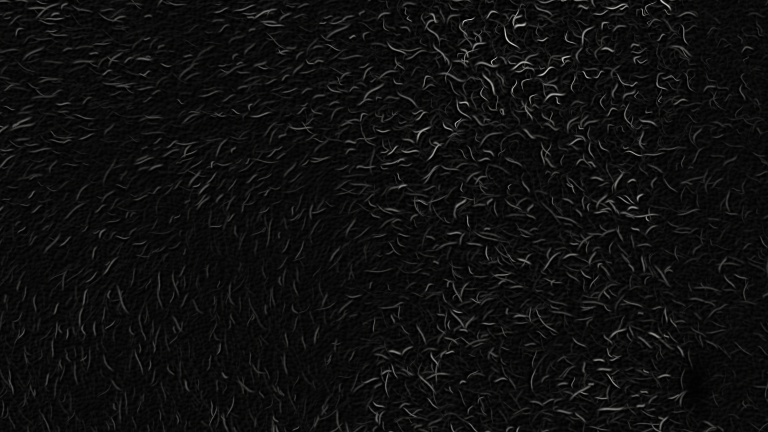
This texture is drawn by a WebGL 1 fragment shader. Its source:

```glsl
precision highp float;
uniform vec2 u_resolution;

vec2 hash2(vec2 p) {
  vec3 q = fract(p.xyx * vec3(0.1031, 0.1030, 0.0973));
  q += dot(q, q.yzx + 33.33);
  return fract((q.xx + q.yz) * q.zy);
}

// Distance to the nearest scattered point
float cellular(vec2 p) {
  vec2 cell = floor(p);
  float nearest = 2.0;
  for (int y = -1; y <= 1; y++) {
    for (int x = -1; x <= 1; x++) {
      vec2 id = cell + vec2(float(x), float(y));
      nearest = min(nearest, length(id + hash2(id + 200.0) - p));
    }
  }
  return nearest;
}

// Share of the tangled, right-hand region
float tangle(vec2 uv) {
  float wobble = 0.04 * sin(uv.y * 11.0) + 0.02 * sin(uv.y * 27.0 + 1.0);
  return smoothstep(0.38, 0.58, uv.x + wobble);
}

// Fibre brightness across the canvas
float glow(vec2 uv) {
  float left = mix(0.56, 0.72, smoothstep(0.45, 1.0, uv.y));
  left -= 0.2 * exp(-dot(uv - vec2(0.4, 0.3), uv - vec2(0.4, 0.3)) * 30.0);
  float right = 0.95 + 0.4 * smoothstep(0.55, 0.9, uv.y);
  float edge = 0.875 + 0.02 * sin(uv.y * 9.0);
  float level = mix(left, right, tangle(uv));
  level = mix(level, 0.5, smoothstep(edge - 0.015, edge + 0.015, uv.x));
  return level * (0.9 + 0.2 * sin(uv.x * 23.0 + 2.0 * sin(uv.y * 13.0)));
}

// Fibre angle: upright at lower left, flat above, mixed at right
float heading(vec2 uv, float spread) {
  float left = mix(1.75, 0.1, smoothstep(0.05, 0.85, uv.y + 0.1 * sin(uv.x * 14.0)));
  float right = -0.35 + 0.4 * sin(uv.x * 17.0 + uv.y * 8.0);
  float mixed = tangle(uv);
  return mix(left, right, mixed) + spread * mix(0.75, 1.5, mixed);
}

// One layer of bent, tapered fibres; x is light, y is shade
vec2 fibres(vec2 p, float size, float seed, float aspect) {
  vec2 shift = vec2(seed * 0.37, seed * 0.23);
  vec2 cell = floor((p + shift) / size);
  float pixel = 1.0 / u_resolution.y;
  vec2 result = vec2(0.0);
  for (int y = -1; y <= 1; y++) {
    for (int x = -1; x <= 1; x++) {
      vec2 id = cell + vec2(float(x), float(y));
      vec2 key = id + seed * 31.0 + 50.0;
      vec2 root = (id + hash2(key)) * size - shift;
      vec2 form = hash2(key + 91.7);
      vec2 look = hash2(key + 173.3);
      vec2 uv = root / vec2(aspect, 1.0);
      float spread = (form.x + look.y - 1.0) * 1.3;
      float angle = heading(uv, spread);
      vec2 axis = vec2(cos(angle), sin(angle));
      vec2 d = p - root;
      vec2 q = vec2(dot(d, axis), dot(d, vec2(-axis.y, axis.x)));
      float halfLength = size * mix(0.3, 0.85, form.y);
      float along = q.x / halfLength;
      float curl = tangle(uv) * smoothstep(0.5, 0.8, uv.y);
      float bend = size * mix(0.09, 0.22, curl);
      q.y += bend * ((look.y - 0.5) * 2.0 * along * along
        + 0.5 * sin(along * 3.5 + form.x * 6.28));
      float width = max(mix(0.0016, 0.0031, form.x), 0.55 * pixel);
      float taper = smoothstep(1.0, 0.35, abs(along));
      float power = (0.05 + 0.48 * pow(look.x, 5.0)) * glow(uv);
      float light = exp(-q.y * q.y / (width * width));
      float under = q.y + 0.005;
      float shade = exp(-under * under / 0.000009);
      result = max(result, taper * power * vec2(light, shade));
    }
  }
  return result;
}

void main() {
  vec2 p = gl_FragCoord.xy / u_resolution.y;
  float aspect = u_resolution.x / u_resolution.y;
  vec2 uv = p / vec2(aspect, 1.0);

  // Fine embossed ground
  vec2 grain = p * vec2(85.0, 110.0) + 0.4 * sin(p.yx * 47.0);
  float relief = cellular(grain) - cellular(grain + vec2(0.3, -0.4));
  float tone = 0.032 + 0.055 * relief * (0.6 + 0.4 * glow(uv));

  // Overlapping fibres, from long to short
  vec2 strands = vec2(0.0);
  for (int i = 0; i < 5; i++) {
    float layer = float(i);
    strands = max(strands, fibres(p, 0.054 - 0.006 * layer, layer + 1.0, aspect));
  }
  tone += strands.x - 0.15 * strands.y;

  // Dark hollow at lower right
  vec2 hollow = (uv - vec2(0.905, 0.11)) / vec2(0.018, 0.07);
  tone *= 1.0 - 0.7 * exp(-dot(hollow, hollow));

  tone = max(tone, 0.008);
  gl_FragColor = vec4(vec3(tone, tone, tone * 0.98), 1.0);
}
```
